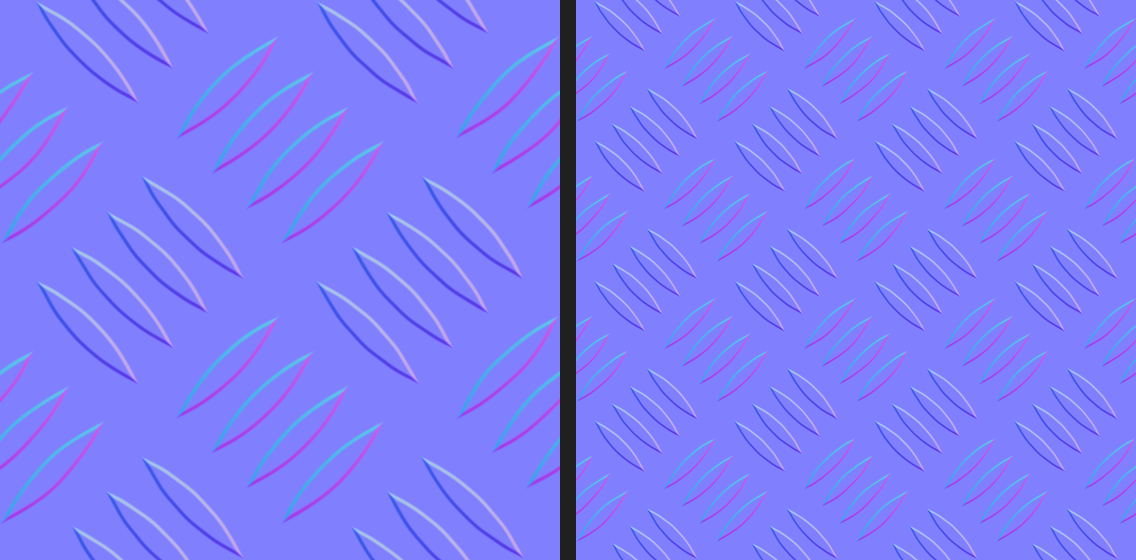
Left: one tile. Right: repeated 2 by 2.
A WebGL 1 fragment shader for this texture map:

```glsl
precision highp float;

uniform vec2 u_resolution;

const float TAU = 6.2831853;
const float REPEATS = 2.0;        // tiles across and down
const float HALF_LENGTH = 0.264;  // lens size, in tile units
const float HALF_WIDTH = 0.0495;
const float SPACING = 0.17678;    // distance between neighbouring lenses
const float MAX_TILT = 0.62;

// Shortest offset from a centre on the wrapping unit tile
vec2 wrapOffset(vec2 p, vec2 center) {
  return fract(p - center + 0.5) - 0.5;
}

// Small uneven drift that wraps over the whole canvas
vec2 drift(vec2 uv, float amount) {
  vec2 a = sin(TAU * (uv.yx * vec2(5.0, 4.0) + uv * vec2(3.0, 7.0)));
  vec2 b = sin(TAU * (uv.yx * vec2(11.0, 9.0) - uv * vec2(8.0, 13.0)) + 1.7);
  return amount * (a + 0.5 * b);
}

// Soft band that follows the inner side of the outline
float rimProfile(float depth) {
  return smoothstep(-0.002, 0.007, depth)
       * (1.0 - smoothstep(0.010, 0.019, depth));
}

// Outward slope of a pointed lens lying along x, built from two arcs
vec2 lensSlope(vec2 p, float halfLength, float halfWidth) {
  float radius = (halfLength * halfLength + halfWidth * halfWidth)
               / (2.0 * halfWidth);
  float shift = radius - halfWidth;
  float depth = radius - length(vec2(p.x, abs(p.y) + shift));
  float side = clamp(p.y / 0.004, -1.0, 1.0);
  vec2 outward = vec2(p.x, p.y + side * shift) / radius;
  return outward * rimProfile(depth);
}

// Four parallel lenses stacked across their long axis
vec2 groupSlope(vec2 p, vec2 center, vec2 axis) {
  vec2 across = vec2(-axis.y, axis.x);
  vec2 slope = vec2(0.0);
  for (int i = 0; i < 4; i++) {
    vec2 lensCenter = center + across * SPACING * (float(i) - 1.5);
    vec2 d = wrapOffset(p, lensCenter);
    vec2 local = vec2(dot(d, axis), dot(d, across));
    vec2 s = lensSlope(local, HALF_LENGTH, HALF_WIDTH);
    slope += axis * s.x + across * s.y;
  }
  return slope;
}

// Unit normal packed into the 0 to 1 colour range
vec3 encodeNormal(vec2 tilt) {
  float z = sqrt(max(1.0 - dot(tilt, tilt), 0.0));
  return vec3(tilt, z) * 0.5 + 0.5;
}

void main() {
  vec2 uv = gl_FragCoord.xy / u_resolution;
  vec2 p = uv * REPEATS + drift(uv, 0.0012);

  // Rising and falling groups alternate like a basket weave
  vec2 rising = normalize(vec2(1.0, 1.0));
  vec2 falling = normalize(vec2(1.0, -1.0));
  vec2 slope = groupSlope(p, vec2(0.0, 0.5), rising)
             + groupSlope(p, vec2(0.5, 0.0), falling);

  gl_FragColor = vec4(encodeNormal(slope * MAX_TILT), 1.0);
}
```
